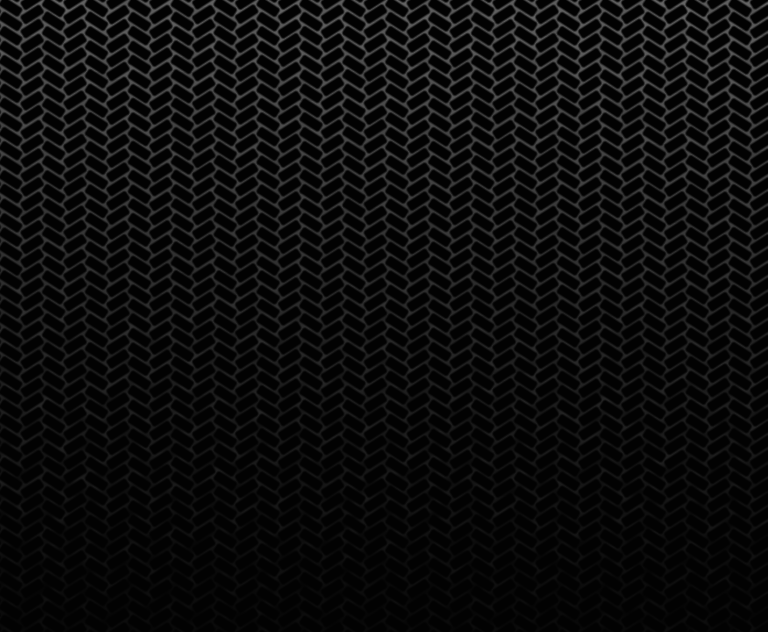
Give the GLSL for this pattern, as a WebGL 1 fragment shader.

```glsl
precision mediump float;
// Dark herringbone weave: tilted black bars in staggered columns, with thin
// grey gaps between them that fade towards the bottom. Bars are rounded-box
// distances on a grid; layered sines and a cell hash wear the gaps away.

uniform vec2 u_resolution;

const vec2 GRID = vec2(35.8, 44.0); // columns across, bars down
const float COLUMN_WIDTH = 1.49;    // measured in bar spacings

float hash(vec2 cell) {
  return fract(sin(dot(cell, vec2(12.99, 78.23))) * 437.58);
}

float roundedBox(vec2 p, vec2 halfSize, float radius) {
  vec2 q = abs(p) - halfSize + radius;
  return length(max(q, 0.0)) + min(max(q.x, q.y), 0.0) - radius;
}

// Distance to the nearest bar; odd columns lean the other way.
float weaveDistance(vec2 grid) {
  float nearest = 9.0;
  for (int i = -1; i <= 1; i++) {
    float column = floor(grid.x) + float(i);
    float odd = mod(column, 2.0);
    float lean = odd * 2.0 - 1.0;
    float y = grid.y + 0.5 * odd;
    for (int j = -1; j <= 1; j++) {
      float row = floor(y) + float(j);
      vec2 p = vec2((grid.x - column - 0.5) * COLUMN_WIDTH, y - row - 0.5);
      p.y += 0.05 * (hash(vec2(column, row)) - 0.5);
      // Rotate the bar by about 33 degrees
      vec2 along = vec2(0.84, 0.54 * lean);
      vec2 q = vec2(dot(p, along), dot(p, vec2(-along.y, along.x)));
      nearest = min(nearest, roundedBox(q, vec2(0.77, 0.31), 0.15));
    }
  }
  return nearest;
}

// Uneven patches from layered sines, 0 to 1
float patches(vec2 p) {
  float s = sin(p.x * 3.1 + 1.7 * sin(p.y * 1.3))
          + sin(p.y * 3.7 + 1.9 * sin(p.x * 1.7))
          + sin(p.x * 5.3 - p.y * 4.1);
  return 0.5 + s / 6.0;
}

void main() {
  vec2 uv = gl_FragCoord.xy / u_resolution;
  vec2 grid = uv * GRID;

  // Soft grey gaps, brightest where bar ends meet
  float soft = max(0.1, GRID.y / u_resolution.y);
  float gap = smoothstep(-soft, soft, weaveDistance(grid) - 0.04);

  // Wear grows towards the bottom
  float wear = mix(0.25 + 1.2 * patches(grid), 1.0, smoothstep(0.0, 0.75, uv.y));
  float variation = 0.92 + 0.16 * hash(floor(grid * vec2(1.0, 2.0)));
  float fade = 0.03 + 0.33 * pow(uv.y, 1.4);

  float grey = 0.008 + gap * fade * wear * variation;
  gl_FragColor = vec4(vec3(grey), 1.0);
}
```
